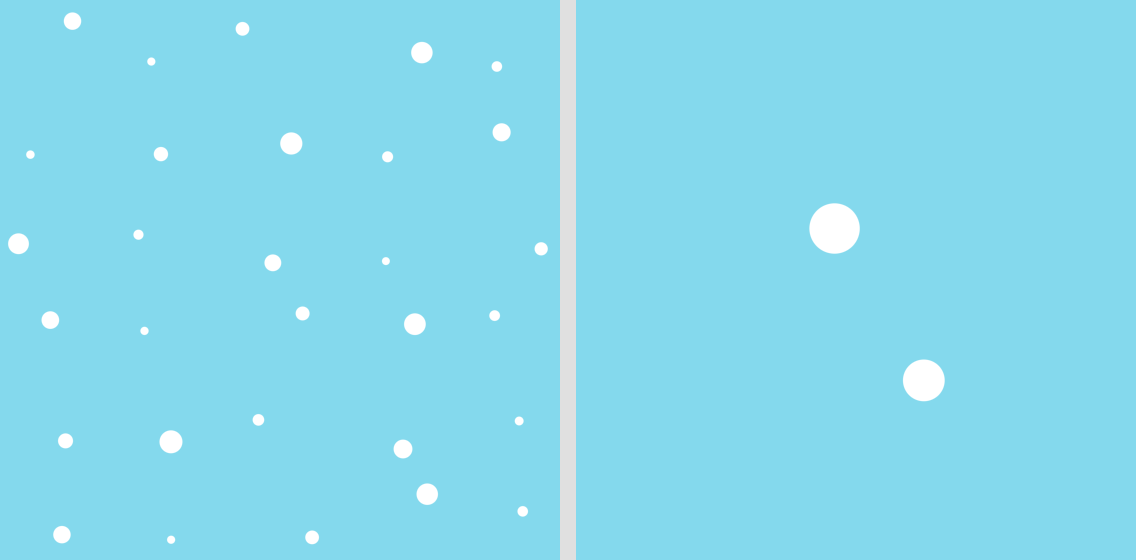
Left, the full canvas; right, a detail of the centre.
This pattern is drawn by a Shadertoy shader. Its source:

```glsl
// Sparse white snow dots of varied size on a flat light blue ground.
// Each cell of a 5 by 6 grid holds one jittered disc; sizes are spread
// evenly along each row so small and large dots stay balanced.

float hash(vec2 p) {
    return fract(sin(dot(p, vec2(127.1, 311.7))) * 43758.5453);
}

// Signed distance to the disc of the cell that contains uv
float snowDot(vec2 uv) {
    vec2 grid = vec2(5.0, 6.0);
    vec2 cell = floor(uv * grid);

    // Jitter keeps the whole disc inside its own cell
    vec2 jitter = vec2(hash(cell + 3.7), hash(cell + 19.3));
    vec2 center = (cell + mix(vec2(0.16), vec2(0.84), jitter)) / grid;

    // Evenly spaced size steps along the row, with a random start per row
    float size = fract(hash(vec2(cell.y, 8.0)) + 0.4 * cell.x);
    float radius = mix(0.007, 0.0222, pow(size, 1.3));

    return length(uv - center) - radius;
}

void mainImage(out vec4 fragColor, in vec2 fragCoord) {
    vec2 uv = fragCoord / iResolution.y;
    float pixel = 1.0 / iResolution.y;

    vec3 skyBlue = vec3(0.518, 0.851, 0.929);
    vec3 snowWhite = vec3(1.0);

    // Edge about one and a half pixels wide
    float coverage = 1.0 - smoothstep(-0.75 * pixel, 0.75 * pixel, snowDot(uv));
    fragColor = vec4(mix(skyBlue, snowWhite, coverage), 1.0);
}
```
